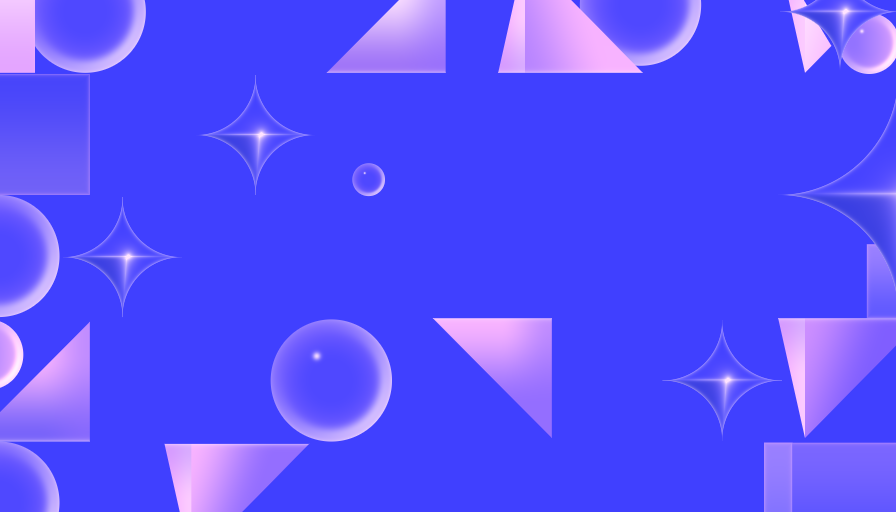
A Shadertoy shader for this background:

```glsl
// Glass spheres, four-pointed stars and pink wedges around the rim of a flat blue field.
// Each solid is a signed distance shape, shaded by gradients and painted back to front.
// The layout is 7.68 by 4.36 units, measured downward from the upper left corner.

const vec3 BLUE = vec3(0.25, 0.25, 1.0);
const vec3 VIOLET = vec3(0.58, 0.43, 1.0);
const vec3 PINK = vec3(0.97, 0.70, 1.0);
const vec3 PALE = vec3(1.0, 0.89, 1.0);

float cover(float d) {
    return clamp(0.5 - d * iResolution.x / 7.68, 0.0, 1.0);
}

// Signed distance to a line; the inside lies on the right of a to b.
float edge(vec2 p, vec2 a, vec2 b) {
    vec2 t = normalize(b - a);
    return dot(p - a, vec2(t.y, -t.x));
}

float boxDistance(vec2 p, vec2 low, vec2 high) {
    vec2 d = abs(p - 0.5 * (low + high)) - 0.5 * (high - low);
    return max(d.x, d.y);
}

// Panel with a vertical gradient and a fine light border.
void panel(inout vec3 col, vec2 p, vec2 low, vec2 high, vec3 top, vec3 bottom) {
    float d = boxDistance(p, low, high);
    vec3 body = mix(top, bottom, smoothstep(low.y, high.y, p.y));
    body = mix(body, PINK, 0.45 * exp(-abs(d) / 0.012));
    col = mix(col, body, cover(d));
}

// Right-angled wedge; side is 1 when it points down and -1 when it points up.
void wedge(inout vec3 col, vec2 p, vec2 corner, float side, vec3 base, vec3 tip) {
    vec2 q = (p - corner) * vec2(1.0, side);
    float d = max(max(q.x, -q.y), edge(q, vec2(0.0, 1.02), vec2(-1.02, 0.0)));
    vec3 body = mix(base, tip, smoothstep(0.0, 0.75, q.y));
    body = mix(body, VIOLET, 0.55 * smoothstep(-0.45, 0.0, q.x));
    body = mix(body, PALE, 0.6 * exp(-abs(q.y) / 0.015));
    col = mix(col, body, cover(d));
}

// Prism with a narrow bright face on the left of its wide face.
void prism(inout vec3 col, vec2 p, vec2 corner, float side, vec3 nearCol, vec3 farCol, float clip) {
    vec2 q = (p - corner) * vec2(1.0, side);
    float d = max(-q.y, edge(q, vec2(1.01, 0.0), vec2(0.0, 1.02)));
    d = max(d, edge(q, vec2(0.0, 1.02), vec2(-0.23, 0.0)));
    vec3 wide = mix(nearCol, farCol, smoothstep(0.0, 0.75, q.x + 0.35 * q.y));
    vec3 narrow = mix(PINK, PALE, smoothstep(-0.2, 0.0, q.x) * 0.5);
    narrow = mix(narrow, VIOLET, 0.35 * smoothstep(0.5, 0.0, q.y));
    vec3 body = mix(wide, narrow, cover(q.x));
    body = mix(body, PALE, 0.6 * exp(-abs(q.y) / 0.015));
    col = mix(col, body, cover(max(d, clip)));
}

// Clear ball: glowing rim, brighter at the lower right, and a small glint.
void sphere(inout vec3 col, vec2 p, vec3 s, float tint) {
    vec2 q = (p - s.xy) / s.z;
    float r = length(q);
    float facing = 0.5 + 0.5 * dot(q, vec2(0.75, 0.66));
    float rim = pow(min(r, 1.0), 9.0);
    vec3 body = mix(BLUE, VIOLET, 0.18 + 0.35 * smoothstep(0.3, 0.95, r));
    body = mix(body, PINK, tint * (0.65 + 0.35 * q.x));
    body = mix(body, PALE, rim * (0.25 + 0.5 * facing));
    body += 0.3 * exp(-90.0 * pow(r - 0.86, 2.0)) * facing * facing;
    body = mix(body, PALE, 0.9 * exp(-250.0 * dot(q + vec2(0.24, 0.40), q + vec2(0.24, 0.40))));
    col = mix(col, body, cover((r - 1.0) * s.z));
}

// Star bounded by four circular arcs, with a lit core and folded facets.
void star(inout vec3 col, vec2 p, vec3 s) {
    vec2 q = (p - s.xy) / s.z, a = abs(q);
    float d = max(1.0 - length(a - 1.0), max(a.x, a.y) - 1.0);
    float below = smoothstep(-0.02, 0.03, q.y);
    vec3 body = mix(BLUE, vec3(0.20, 0.23, 0.88), below * smoothstep(0.1, -0.2, q.x));
    body = mix(body, VIOLET, 0.35 * exp(-4.0 * length(q)));
    float streak = exp(-abs(q.y + 0.01) * 45.0) * smoothstep(0.95, 0.1, a.x);
    float facet = below * exp(-abs(q.x - 0.07 + 0.07 * q.y) * 16.0) * smoothstep(0.9, 0.1, q.y);
    float core = exp(-14.0 * length(q - vec2(0.10, -0.03)));
    body = mix(body, PALE, clamp(0.55 * streak + 0.6 * facet + core, 0.0, 1.0));
    body = mix(body, PALE, 0.55 * exp(-abs(d) * s.z / 0.012));
    col = mix(col, body, cover(d * s.z));
}

void mainImage(out vec4 fragColor, in vec2 fragCoord) {
    vec2 p = fragCoord / iResolution.xy;
    p = vec2(p.x, 1.0 - p.y) * vec2(7.68, 4.36);
    vec3 col = BLUE;

    // Clear spheres: centre and radius
    vec3 balls[6] = vec3[6](vec3(0.73, 0.10, 0.52), vec3(5.49, 0.04, 0.52),
        vec3(-0.01, 2.18, 0.52), vec3(-0.01, 4.28, 0.52),
        vec3(2.84, 3.24, 0.52), vec3(3.16, 1.53, 0.14));
    for (int i = 0; i < 6; i++) sphere(col, p, balls[i], 0.0);

    // Panels
    panel(col, p, vec2(-0.5, -0.5), vec2(0.30, 0.62), PALE, mix(VIOLET, PINK, 0.8));
    panel(col, p, vec2(-0.5, 0.63), vec2(0.77, 1.66), vec3(0.28, 0.27, 0.98), vec3(0.44, 0.38, 0.97));
    panel(col, p, vec2(7.43, 2.08), vec2(8.0, 2.71), vec3(0.60, 0.50, 1.0), vec3(0.38, 0.35, 1.0));
    panel(col, p, vec2(6.55, 3.77), vec2(8.0, 4.8), vec3(0.48, 0.40, 1.0), vec3(0.31, 0.30, 1.0));
    panel(col, p, vec2(6.55, 3.77), vec2(6.79, 4.8), vec3(0.60, 0.50, 1.0), vec3(0.46, 0.42, 1.0));

    // Wedges and prisms
    wedge(col, p, vec2(3.82, 0.62), -1.0, vec3(0.62, 0.45, 0.97), PALE);
    wedge(col, p, vec2(0.77, 3.76), -1.0, vec3(0.46, 0.38, 0.98), PINK);
    wedge(col, p, vec2(4.73, 2.71), 1.0, PINK, VIOLET);
    prism(col, p, vec2(4.50, 0.62), -1.0, vec3(0.72, 0.52, 1.0), PINK, -1.0);
    prism(col, p, vec2(1.64, 3.78), 1.0, PINK, VIOLET, -1.0);
    prism(col, p, vec2(6.90, 2.71), 1.0, vec3(0.80, 0.56, 1.0), vec3(0.50, 0.37, 1.0), -1.0);
    prism(col, p, vec2(6.90, -0.40), 1.0, PALE, PINK, edge(p, vec2(6.92, 0.05), vec2(7.12, 0.38)));

    // Pink spheres, then stars on top
    sphere(col, p, vec3(-0.10, 3.02, 0.30), 0.9);
    sphere(col, p, vec3(7.45, 0.37, 0.26), 0.8);
    vec3 stars[5] = vec3[5](vec3(2.19, 1.15, 0.51), vec3(1.05, 2.19, 0.51),
        vec3(6.19, 3.24, 0.51), vec3(7.20, 0.10, 0.51), vec3(7.70, 1.66, 1.03));
    for (int i = 0; i < 5; i++) star(col, p, stars[i]);

    fragColor = vec4(col, 1.0);
}
```
